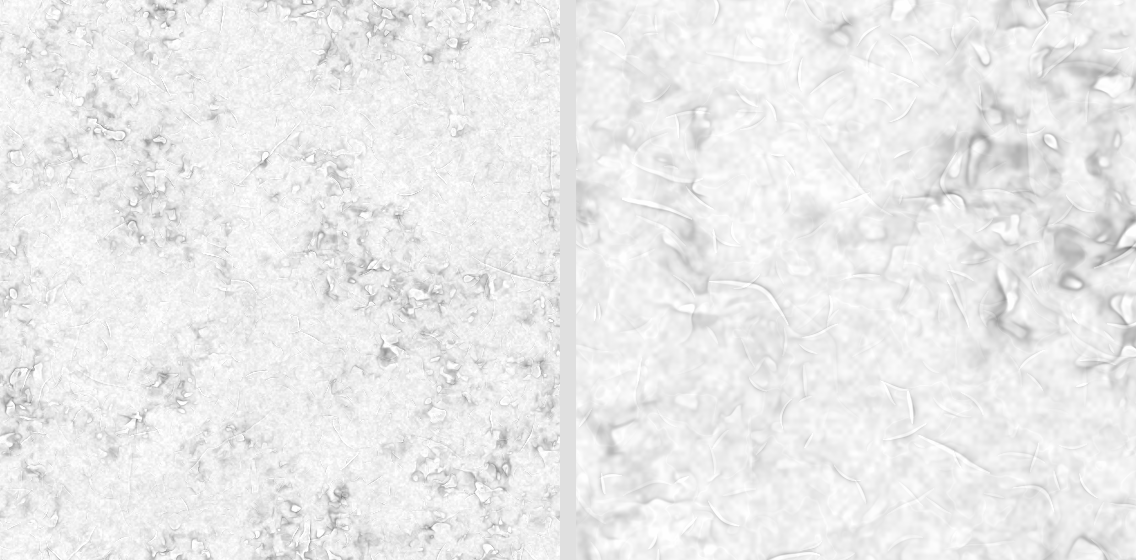
Left, the full canvas; right, a detail of the centre.
Reproduce this texture map procedurally as a three.js fragment shader.

```glsl
varying vec2 vUv;

float hash(vec2 p) {
  vec3 q = fract(p.xyx * vec3(0.1031, 0.1030, 0.0973));
  q += dot(q, q.yzx + 33.33);
  return fract((q.x + q.y) * q.z);
}

// Value noise that repeats over the canvas
float noise(vec2 p, float period, float seed) {
  p *= period;
  vec2 cell = floor(p);
  vec2 f = p - cell;
  f = f * f * (3.0 - 2.0 * f);
  vec2 a = mod(cell, period) + seed;
  vec2 b = mod(cell + 1.0, period) + seed;
  return mix(mix(hash(a), hash(vec2(b.x, a.y)), f.x),
             mix(hash(vec2(a.x, b.y)), hash(b), f.x), f.y);
}

float fbm(vec2 p, float period, float seed) {
  float sum = 0.0;
  float weight = 0.533;
  for (int i = 0; i < 4; i++) {
    sum += weight * noise(p, period, seed);
    period *= 2.0;
    weight *= 0.5;
    seed += 17.3;
  }
  return sum;
}

// Narrow shadow outside raised flakes, with a pale lip inside
float flakes(vec2 p, float period, float level, float seed) {
  float n = 0.72 * noise(p, period, seed) + 0.28 * noise(p, period * 2.0, seed + 9.0);
  float d = (level - n) / (1.3 * period);
  float shadow = smoothstep(-0.0007, 0.0007, d) * exp(-max(d, 0.0) / 0.0011);
  float lip = smoothstep(-0.0025, -0.001, d) * (1.0 - smoothstep(-0.001, 0.0004, d));
  float broken = smoothstep(0.42, 0.78, noise(p, floor(period * 0.7), seed + 71.0));
  return broken * (0.22 * lip - shadow);
}

// Scattered bent fibres: pale ridge, shaded more on one side
float fibres(vec2 p, float period, float halfLength, float width, float seed) {
  float sum = 0.0;
  vec2 home = floor(p * period);
  for (int j = -1; j <= 1; j++) {
    for (int i = -1; i <= 1; i++) {
      vec2 cell = home + vec2(float(i), float(j));
      vec2 id = mod(cell, period) + seed;
      vec2 q = p - (cell + vec2(hash(id + 3.1), hash(id + 7.7))) / period;
      float angle = 6.2832 * hash(id + 13.3);
      q = mat2(cos(angle), -sin(angle), sin(angle), cos(angle)) * q;
      float reach = halfLength * mix(0.3, 1.0, hash(id + 19.9));
      q.y += (hash(id + 23.7) - 0.5) * 0.8 * q.x * q.x / halfLength;
      float along = min(abs(q.x) / reach, 1.0);
      float w = width * (1.0 - 0.6 * along * along);
      float d = length(vec2(max(abs(q.x) - reach, 0.0), q.y));
      float core = 1.0 - smoothstep(0.3 * w, w, d);
      float shadow = exp(-max(d - w, 0.0) / (0.8 * width)) * (1.0 - core);
      shadow *= mix(0.2, 1.0, smoothstep(-w, w, q.y)) * (1.0 - 0.6 * along);
      float strength = hash(id + 31.1);
      strength *= strength * step(0.3, strength);
      sum += strength * (0.3 * core - shadow);
    }
  }
  return sum;
}

void main() {
  vec2 warp = vec2(noise(vUv, 34.0, 5.0), noise(vUv, 34.0, 45.0)) - 0.5;
  vec2 fine = vec2(noise(vUv, 95.0, 11.0), noise(vUv, 95.0, 83.0)) - 0.5;
  vec2 p = vUv + 0.012 * warp + 0.006 * fine;

  // Rough litter gathers in small patches and towards the border
  vec2 fromCentre = abs(vUv - 0.5);
  float border = smoothstep(0.36, 0.5, max(fromCentre.x, fromCentre.y));
  float litter = smoothstep(0.40, 0.76, fbm(vUv, 10.0, 120.0) + 0.06 * border);

  // Pale ground with faint clouds and dusty grain
  float shade = 0.956 + 0.05 * (fbm(vUv, 9.0, 210.0) - 0.5) - 0.012 * litter;
  shade += 0.06 * (noise(vUv, 310.0, 31.0) - 0.5);
  shade += 0.05 * (noise(p, 180.0, 57.0) - 0.5);
  shade -= 0.06 * smoothstep(0.5, 0.78, fbm(p, 70.0, 260.0)) * (0.4 + litter);

  // Thin pale veins
  float vein = abs(fbm(p, 40.0, 310.0) - 0.5);
  shade += 0.022 * (1.0 - smoothstep(0.0, 0.035, vein));

  // Crumbs and flakes
  shade += (0.04 + 0.36 * litter) * flakes(p, 42.0, 0.68, 350.0);
  shade += (0.05 + 0.30 * litter) * flakes(p, 68.0, 0.70, 420.0);
  shade += (0.05 + 0.18 * litter) * flakes(p, 100.0, 0.70, 480.0);

  // Long roots, straws and short chaff
  vec2 bent = vUv + 0.007 * warp + 0.002 * fine;
  shade += 0.17 * fibres(bent, 5.0, 0.095, 0.0026, 500.0);
  shade += 0.20 * fibres(bent, 13.0, 0.032, 0.0020, 560.0);
  shade += 0.14 * fibres(bent, 28.0, 0.016, 0.0015, 620.0);
  shade += 0.12 * fibres(bent, 50.0, 0.010, 0.0012, 690.0);

  gl_FragColor = vec4(vec3(clamp(shade, 0.4, 0.995)), 1.0);
}
```
